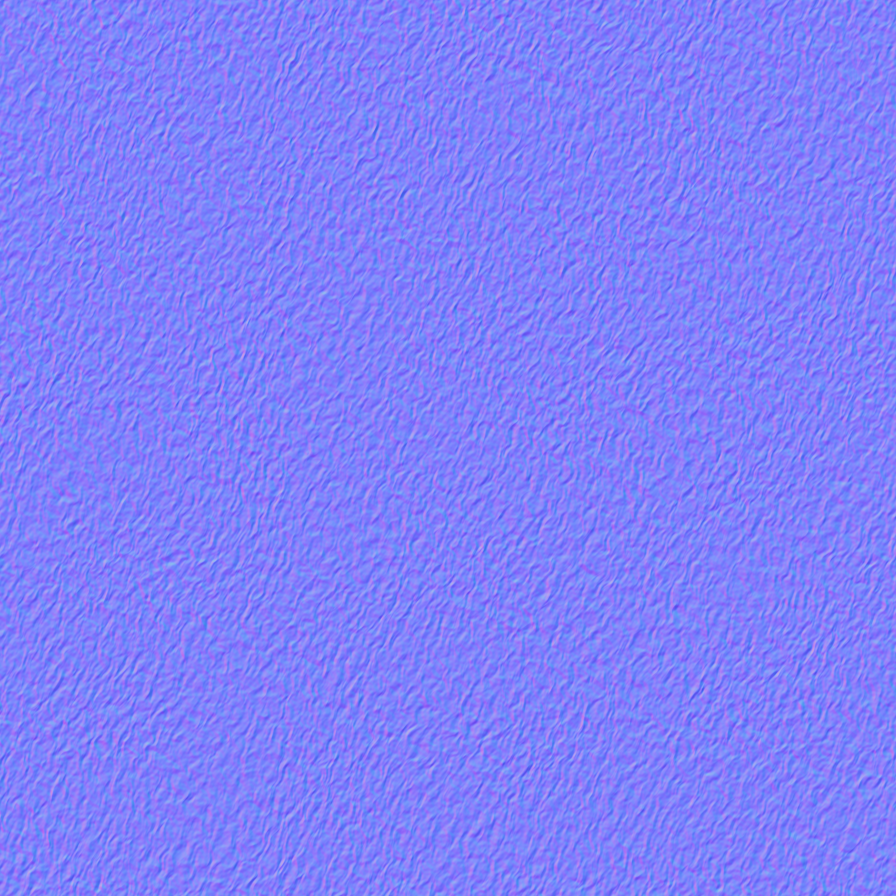
This texture map is drawn by a WebGL 1 fragment shader. Its source:

```glsl
precision highp float;
// Normal map of fine leather grain: short wrinkles leaning to the upper right.

uniform vec2 u_resolution;

vec2 hash2(vec2 p) {
  vec3 h = fract(p.xyx * vec3(0.1031, 0.1030, 0.0973));
  h += dot(h, h.yzx + 33.33);
  return fract((h.xx + h.yz) * h.zy);
}

// Contribution of one lattice corner to the gradient noise
float corner(vec2 cell, vec2 offset) {
  vec2 direction = normalize(hash2(cell) - 0.4999);
  return dot(direction, offset);
}

float noise(vec2 p) {
  vec2 i = floor(p), f = p - i;
  vec2 u = f * f * f * (f * (f * 6.0 - 15.0) + 10.0);
  vec2 x = vec2(1.0, 0.0), y = vec2(0.0, 1.0);
  return mix(mix(corner(i, f), corner(i + x, f - x), u.x),
             mix(corner(i + y, f - y), corner(i + 1.0, f - 1.0), u.x), u.y);
}

vec2 noise2(vec2 p) {
  return vec2(noise(p), noise(p + 57.3));
}

// Height of the surface, in canvas units
float relief(vec2 p) {
  // Bend the grain slightly on a broad and a small scale
  vec2 bent = p + 0.014 * noise2(p * 8.0) + 0.005 * noise2(p * 60.0 + 19.0);

  // Axes across and along the wrinkles
  vec2 grain = vec2(dot(bent, vec2(0.94, -0.34)), dot(bent, vec2(0.34, 0.94)));

  // Sharp folds, soft wrinkles, fine creases and round pores
  float fold = noise(grain * vec2(95.0, 44.0) + 7.0);
  float folds = sqrt(fold * fold + 0.003);
  float wrinkles = noise(grain * vec2(128.0, 60.0));
  float creases = noise(grain * vec2(220.0, 130.0) + 31.0);
  float pores = noise(mat2(0.8, 0.6, -0.6, 0.8) * p * 200.0 + 83.0);
  return 0.0013 * folds + 0.0014 * wrinkles + 0.0006 * creases + 0.0004 * pores;
}

void main() {
  vec2 p = gl_FragCoord.xy / min(u_resolution.x, u_resolution.y);

  // Slope by central differences
  vec2 e = vec2(0.0008, 0.0);
  vec2 slope = vec2(relief(p + e.xy) - relief(p - e.xy),
                    relief(p + e.yx) - relief(p - e.yx)) / (2.0 * e.x);

  // Calmer and rougher patches
  slope *= 1.0 + 0.15 * noise(p * 6.0 + 11.0);

  // Encode the normal, with green pointing down
  vec3 normal = normalize(vec3(-slope.x, slope.y, 1.0));
  vec3 color = normal * 0.5 + vec3(0.504, 0.504, 0.488);
  gl_FragColor = vec4(clamp(color, 0.0, 1.0), 1.0);
}
```
